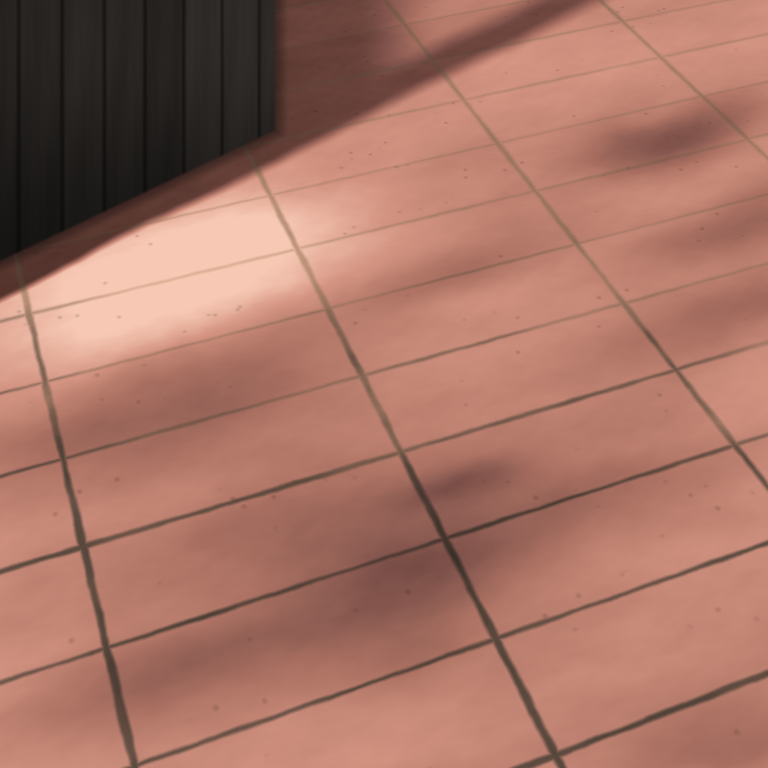
Write a Shadertoy shader that draws this texture.

```glsl
const vec3 GROUT_DARK = vec3(0.29, 0.25, 0.21);
const vec3 GROUT_OLIVE = vec3(0.58, 0.45, 0.36);
const vec3 WOOD = vec3(0.15, 0.137, 0.128);
const float LEAN = 0.32;

// Soft patches of shade: centre, radii
const int PATCHES = 12;
const vec4 PATCH_SHAPE[PATCHES] = vec4[PATCHES](
    vec4(0.87, 0.822, 0.12, 0.036), vec4(0.97, 0.71, 0.19, 0.04),
    vec4(0.96, 0.60, 0.18, 0.04),   vec4(0.60, 0.37, 0.10, 0.024),
    vec4(0.54, 0.235, 0.17, 0.09),  vec4(0.34, 0.31, 0.24, 0.08),
    vec4(0.21, 0.12, 0.20, 0.06),   vec4(0.20, 0.46, 0.28, 0.06),
    vec4(0.77, 0.35, 0.20, 0.06),   vec4(0.95, 0.04, 0.16, 0.06),
    vec4(0.61, 0.65, 0.16, 0.03),   vec4(0.23, 0.645, 0.25, 0.085));
// Light removed by each patch; a negative value is a sunlit pool
const float SHADE[PATCHES] = float[PATCHES](
    0.46, 0.3, 0.3, 0.25, 0.36, 0.26, 0.24, 0.26, 0.22, 0.25, 0.18, -0.42);

float hash(vec2 p) {
    return fract(sin(dot(p, vec2(127.1, 311.7))) * 4375.85);
}

// Layered, rotated sines
float ripple(vec2 p) {
    float sum = 0.0, amp = 0.5;
    for (int i = 0; i < 5; i++) {
        sum += amp * sin(p.x + 1.7 * sin(p.y));
        p = mat2(1.5, 1.2, -1.2, 1.5) * p + 2.3;
        amp *= 0.55;
    }
    return sum;
}

// Cellular noise: distance to the nearest scattered point
float cellular(vec2 p) {
    vec2 cell = floor(p);
    float nearest = 2.0;
    for (int j = -1; j <= 1; j++)
        for (int i = -1; i <= 1; i++) {
            vec2 c = cell + vec2(i, j);
            vec2 seed = c + vec2(hash(c), hash(c + 17.3));
            nearest = min(nearest, distance(p, seed));
        }
    return nearest;
}

vec2 turn(vec2 p, float angle) {
    float c = cos(angle), s = sin(angle);
    return mat2(c, -s, s, c) * p;
}

float softEllipse(vec2 p, vec2 centre, vec2 radii, float angle) {
    vec2 q = turn(p - centre, angle) / radii;
    return exp(-dot(q, q));
}

// Perspective: canvas position to tile units
vec2 floorCoord(vec2 p) {
    mat3 tileToCanvas = mat3(0.3970, 0.1358, 0.0674,
                             0.0182, -0.1252, -0.0623,
                             0.0586, 0.5026, 1.0);
    vec3 h = inverse(tileToCanvas) * vec3(p, 1.0);
    return h.xy / h.z;
}

// Terracotta from deep shade to full sun
vec3 terracotta(float light) {
    float t = clamp(light, 0.0, 1.0) * 4.0;
    vec3 col = mix(vec3(0.31, 0.19, 0.16), vec3(0.51, 0.33, 0.30), min(t, 1.0));
    col = mix(col, vec3(0.68, 0.45, 0.39), clamp(t - 1.0, 0.0, 1.0));
    col = mix(col, vec3(0.83, 0.58, 0.51), clamp(t - 2.0, 0.0, 1.0));
    return mix(col, vec3(0.97, 0.79, 0.71), clamp(t - 3.0, 0.0, 1.0));
}

float sunlight(vec2 p) {
    float light = 0.68;
    vec2 q = p + 0.01 * vec2(ripple(p * 9.0), ripple(p * 11.0 + 4.0));
    for (int i = 0; i < PATCHES; i++)
        light -= SHADE[i] * softEllipse(q, PATCH_SHAPE[i].xy, PATCH_SHAPE[i].zw, LEAN);
    // Faint streaks of leaf shade
    light += 0.07 * ripple(turn(p, LEAN) * vec2(6.0, 19.0) + 1.0);
    // Slanted shadow thrown by the planter, thinning to a strip on the right
    float edge = mix(p.y, q.y, 0.35) - 0.61 - 0.5 * p.x;
    float blur = 0.006 + 0.012 * p.x;
    float shadow = smoothstep(-blur, blur, edge);
    shadow *= 1.0 - 0.75 * smoothstep(0.025, 0.06, edge) * smoothstep(0.46, 0.58, p.x);
    return mix(light, 0.25 * p.x, shadow);
}

vec3 tiledFloor(vec2 p) {
    vec2 uv = floorCoord(p);
    vec2 soft = 1.3 * fwidth(uv) + vec2(0.003, 0.006);
    vec2 worn = uv + vec2(0.002, 0.005) * ripple(uv * vec2(31.0, 11.0));
    vec2 seam = floor(worn + 0.5);
    float light = sunlight(p) + 0.05 * (hash(floor(worn)) - 0.5);
    light += 0.02 * ripple(uv * vec2(9.0, 6.0)) + 0.008 * ripple(uv * vec2(50.0, 25.0));
    vec3 col = terracotta(light);
    // A few shallow pits in the clay
    float pit = 1.0 - smoothstep(0.02, 0.12, cellular(uv * vec2(9.0, 3.0)));
    col *= 1.0 - 0.12 * pit * smoothstep(0.3, 0.7, ripple(uv * 5.0));
    // Joints, patchy along their length
    vec2 halfWidth = vec2(0.0105, 0.015 + 0.009 * hash(seam.yy));
    halfWidth *= 1.0 + 0.3 * ripple(uv * vec2(8.0, 4.0));
    vec2 joint = 1.0 - smoothstep(halfWidth - soft, halfWidth + soft, abs(worn - seam));
    float fade = smoothstep(0.3, 0.7, p.y + 0.13 * ripple(uv * 3.0));
    vec3 grout = mix(GROUT_DARK, GROUT_OLIVE, fade) * (0.55 + 0.7 * max(light, 0.0));
    float cover = max(0.95 * joint.x, joint.y * mix(0.9, 0.65, fade));
    return mix(col, grout, cover * (0.92 + 0.16 * ripple(uv * vec2(6.0, 3.0) + 5.0)));
}

// Dark upright boards, narrowing to the right
vec3 planks(vec2 p) {
    float across = p.x * (17.0 + 6.0 * p.x) + 0.58;
    float seam = abs(fract(across + 0.5) - 0.5);
    float grain = ripple(vec2(across * 9.0, p.y * 11.0));
    float tone = 0.88 + 0.25 * hash(vec2(floor(across), 3.0)) + 0.08 * grain;
    tone *= mix(0.6, 1.0, smoothstep(0.0, 0.09, seam));
    return WOOD * tone * mix(0.65, 1.1, smoothstep(0.68, 0.95, p.y));
}

void mainImage(out vec4 fragColor, in vec2 fragCoord) {
    vec2 p = fragCoord / iResolution.xy;
    float inside = min(0.358 - p.x, p.y - 0.66 - 0.475 * p.x);
    vec3 col = tiledFloor(p) * mix(0.65, 1.0, smoothstep(0.0, 0.02, -inside));
    col = mix(col, planks(p), smoothstep(-0.003, 0.003, inside));
    fragColor = vec4(col, 1.0);
}
```
